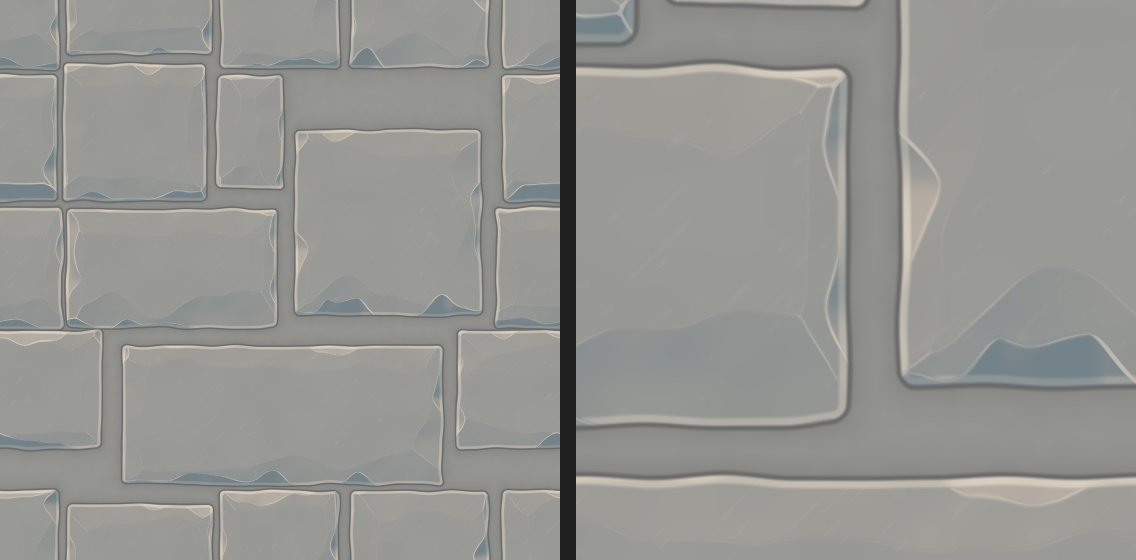
Left, the full canvas; right, a detail of the centre.
This texture is drawn by a WebGL 2 fragment shader. Its source:

```glsl
#version 300 es
precision highp float;
// Seamless wall of twelve hand-chiselled grey stones set in smooth mortar.
// Each stone is a wobbly rounded box; its bevels come from a height field of
// noisy planes, lit warm from above and cool from below, with bright crests.

uniform vec2 u_resolution;
out vec4 fragColor;

const int STONE_COUNT = 12;

// Stone layout on the unit tile, bottom course first
const vec2 CENTRES[STONE_COUNT] = vec2[](
  vec2(1.0, 0.0), vec2(0.249, 0.001), vec2(0.499, 0.001), vec2(0.749, 0.001),
  vec2(1.0, 0.754), vec2(0.240, 0.764), vec2(0.447, 0.765), vec2(0.693, 0.602),
  vec2(0.999, 0.521), vec2(0.307, 0.521), vec2(0.999, 0.304), vec2(0.505, 0.259));
const vec2 EXTENTS[STONE_COUNT] = vec2[](
  vec2(0.104, 0.124), vec2(0.130, 0.098), vec2(0.106, 0.123), vec2(0.124, 0.122),
  vec2(0.103, 0.113), vec2(0.128, 0.122), vec2(0.060, 0.100), vec2(0.167, 0.166),
  vec2(0.113, 0.108), vec2(0.188, 0.106), vec2(0.183, 0.106), vec2(0.286, 0.124));

const vec3 MORTAR = vec3(0.585, 0.585, 0.575);
const vec3 FACE = vec3(0.600, 0.600, 0.585);
const vec3 WARM = vec3(0.730, 0.690, 0.645);
const vec3 COOL = vec3(0.440, 0.500, 0.530);
const vec3 GLOW = vec3(0.870, 0.830, 0.770);
const vec3 CONTOUR = vec3(0.360, 0.360, 0.360);

float hash(vec2 p) {
  vec3 q = fract(p.xyx * 0.1031);
  q += dot(q, q.yzx + 33.33);
  return fract((q.x + q.y) * q.z);
}

// Smooth value noise in 0..1
float noise(vec2 p) {
  vec2 cell = floor(p), f = fract(p);
  f = f * f * (3.0 - 2.0 * f);
  return mix(mix(hash(cell), hash(cell + vec2(1, 0)), f.x),
             mix(hash(cell + vec2(0, 1)), hash(cell + vec2(1, 1)), f.x), f.y);
}

vec2 wobble(vec2 p, float frequency, float seed) {
  vec2 q = p * frequency + seed;
  return vec2(noise(q), noise(q + 31.7)) - 0.5;
}

// Signed distance to a rounded box with an uneven outline
float stoneDistance(vec2 p, vec2 extent, float seed) {
  const float RADIUS = 0.009;
  p += 0.006 * wobble(p, 24.0, seed);
  vec2 q = abs(p) - extent + RADIUS;
  return length(max(q, 0.0)) + min(max(q.x, q.y), 0.0) - RADIUS;
}

// Flat top cut on each side by a steep narrow plane and a shallow wide one
float chiselHeight(vec2 p, vec2 extent, float seed) {
  vec2 bent = p + 0.010 * wobble(p, 30.0, seed + 5.0);
  float height = 0.0;
  for (int side = 0; side < 4; side++) {
    float s = float(side);
    vec2 outward = (side < 2 ? 1.0 : -1.0) * (side % 2 == 0 ? vec2(1, 0) : vec2(0, 1));
    float along = dot(p, vec2(-outward.y, outward.x));
    float inset = dot(abs(outward), extent) - dot(bent, outward);
    float reach = outward.y < -0.5 ? 1.35 : 1.0;
    float chip = noise(vec2(along * 20.0 + seed, s * 7.0 + seed));
    float facet = noise(vec2(along * 12.0 - seed, s * 9.0 + seed + 40.0));
    height = min(height, 0.6 * (inset - reach * (0.005 + 0.024 * chip * chip)));
    height = min(height, 0.16 * (inset - reach * (0.010 + 0.045 * facet)));
  }
  return height;
}

vec3 shadeStone(vec2 p, vec2 extent, float seed, float dist) {
  // Slope and curvature by central differences
  const vec2 STEP = vec2(0.0028, 0.0);
  float middle = chiselHeight(p, extent, seed);
  float east = chiselHeight(p + STEP.xy, extent, seed);
  float west = chiselHeight(p - STEP.xy, extent, seed);
  float north = chiselHeight(p + STEP.yx, extent, seed);
  float south = chiselHeight(p - STEP.yx, extent, seed);
  vec2 facing = vec2(west - east, south - north) / (2.0 * STEP.x);
  float lit = dot(facing, vec2(-0.38, 0.92));
  float convex = (4.0 * middle - east - west - north - south) / STEP.x;

  // Face with faint mottling and slanted scratches
  float mottle = noise(p * 18.0 + seed) - 0.5;
  vec2 slanted = vec2(p.x + p.y, p.y - p.x) * vec2(35.0, 210.0);
  float scratch = smoothstep(0.82, 0.98, noise(slanted + seed));
  vec3 colour = FACE + 0.012 * mottle + 0.014 * scratch;

  // Warm upper bevels, cool lower bevels
  colour = mix(colour, WARM, 0.85 * smoothstep(0.0, 0.55, lit));
  colour = mix(colour, COOL, 0.90 * smoothstep(0.0, 0.50, -lit));

  // Worn crests between facets and a thin bright rim
  float wear = mix(0.25, 0.75, noise(p * 26.0 + seed + 11.0));
  float crest = smoothstep(0.06, 0.65, convex) * wear;
  float rim = 1.0 - smoothstep(0.0010, 0.0040, abs(dist + 0.0028));
  float rimStrength = clamp(0.48 + 0.6 * lit, 0.22, 0.85);
  return mix(colour, GLOW, max(crest, rim * rimStrength));
}

void main() {
  vec2 uv = gl_FragCoord.xy / u_resolution;

  // Nearest stone, wrapping at the tile borders
  float dist = 1.0, seed = 0.0;
  vec2 local = vec2(0.0), extent = vec2(0.0);
  for (int i = 0; i < STONE_COUNT; i++) {
    vec2 offset = uv - CENTRES[i];
    offset -= round(offset);
    float stoneSeed = float(i) * 17.3 + 60.0;
    float d = stoneDistance(offset, EXTENTS[i], stoneSeed);
    if (d < dist) { dist = d; seed = stoneSeed; local = offset; extent = EXTENTS[i]; }
  }

  // Mortar darkens softly toward the stones
  float shadow = exp(-max(dist, 0.0) * 90.0);
  vec3 mortar = MORTAR - 0.065 * shadow + 0.010 * (noise(uv * 90.0) - 0.5);
  vec3 stone = shadeStone(local, extent, seed, dist);
  vec3 colour = mix(stone, mortar, smoothstep(-0.001, 0.001, dist));

  // Fine dark contour around each stone
  float contour = 1.0 - smoothstep(0.0, 0.0028, abs(dist - 0.0008));
  fragColor = vec4(mix(colour, CONTOUR, 0.65 * contour), 1.0);
}
```
